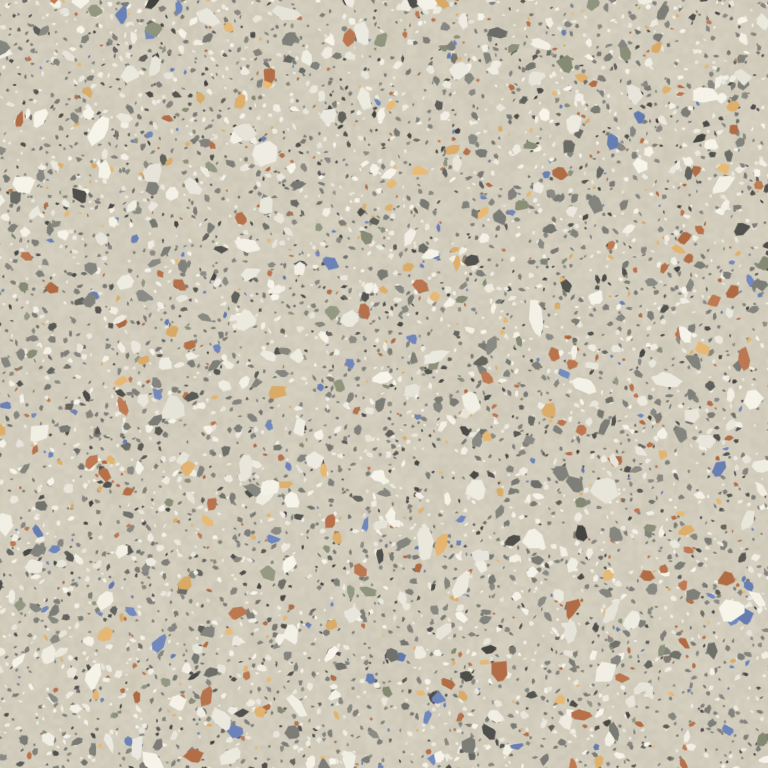
Reproduce this texture procedurally as a Shadertoy shader.

```glsl
// Terrazzo: pale stone ground scattered with white, grey and coloured angular chips.

const float TAU = 6.2831853;

const vec3 GROUND   = vec3(0.822, 0.800, 0.738);
const vec3 WHITE    = vec3(0.935, 0.925, 0.885);
const vec3 GREY     = vec3(0.510, 0.515, 0.490);
const vec3 CHARCOAL = vec3(0.290, 0.290, 0.275);
const vec3 SAGE     = vec3(0.550, 0.570, 0.480);
const vec3 RUST     = vec3(0.720, 0.450, 0.300);
const vec3 OCHRE    = vec3(0.880, 0.700, 0.430);
const vec3 BLUE     = vec3(0.420, 0.510, 0.720);

float hash(vec2 p, float seed) {
    vec3 q = fract(vec3(p.xyx + seed * 17.31) * vec3(0.1031, 0.1030, 0.0973));
    q += dot(q, q.yzx + 33.33);
    return fract((q.x + q.y) * q.z);
}

float valueNoise(vec2 p, float seed) {
    vec2 i = floor(p), f = fract(p);
    f = f * f * (3.0 - 2.0 * f);
    float low  = mix(hash(i, seed), hash(i + vec2(1, 0), seed), f.x);
    float high = mix(hash(i + vec2(0, 1), seed), hash(i + vec2(1, 1), seed), f.x);
    return mix(low, high, f.y);
}

// Irregular convex polygon: the farthest of seven jittered half planes
float chipDistance(vec2 p, float radius, vec2 id, float seed) {
    float turn = TAU * hash(id, seed + 0.3);
    float c = cos(turn), s = sin(turn);
    p = mat2(c, -s, s, c) * p;
    float stretch = mix(0.70, 1.0, hash(id, seed + 0.6));
    p *= vec2(stretch, 1.0 / stretch);
    float d = -1.0;
    for (int k = 0; k < 7; k++) {
        float side = float(k);
        float angle = TAU / 7.0 * (side + 0.8 * hash(id, seed + 1.1 + side));
        float reach = radius * mix(0.72, 1.12, hash(id, seed + 9.4 + side));
        d = max(d, dot(p, vec2(cos(angle), sin(angle))) - reach);
    }
    return d;
}

// Picks white, then a coloured mineral, and otherwise a grey or charcoal
vec3 chipColor(vec2 id, float seed, float whiteShare, float colorShare) {
    float pick = hash(id, seed + 20.2);
    float kind = hash(id, seed + 21.7);
    vec3 color = mix(GREY, CHARCOAL, smoothstep(0.55, 1.0, kind));
    if (pick < whiteShare) {
        color = WHITE;
    } else if (pick < whiteShare + colorShare) {
        color = kind < 0.36 ? RUST : kind < 0.62 ? OCHRE : kind < 0.81 ? BLUE : SAGE;
    }
    return color + 0.07 * (hash(id, seed + 23.9) - 0.5);
}

// Paints one size class of chips, jittered on a grid of the given cell count
vec3 addChips(vec3 under, vec2 uv, float cells, float density, vec2 radii,
              float whiteShare, float colorShare, float seed, float blur) {
    vec2 home = floor(uv * cells);
    for (int y = -1; y <= 1; y++) {
        for (int x = -1; x <= 1; x++) {
            vec2 id = home + vec2(x, y);
            if (hash(id, seed) > density) continue;
            vec2 jitter = vec2(hash(id, seed + 30.1), hash(id, seed + 31.8));
            float size = hash(id, seed + 33.5);
            float radius = mix(radii.x, radii.y, size * size);
            float d = chipDistance(uv - (id + jitter) / cells, radius, id, seed);
            float cover = 1.0 - smoothstep(-blur, blur, d);
            under = mix(under, chipColor(id, seed, whiteShare, colorShare), cover);
        }
    }
    return under;
}

void mainImage(out vec4 fragColor, in vec2 fragCoord) {
    vec2 uv = fragCoord / iResolution.y;
    float blur = max(0.0013, 0.75 / iResolution.y);

    // Ground with faint mottling
    float mottle = valueNoise(uv * 150.0, 2.0) + 0.6 * valueNoise(uv * 45.0, 5.0) - 0.8;
    vec3 color = GROUND + 0.030 * mottle;

    // Chips from dust up to the largest pieces
    color = addChips(color, uv, 100.0, 0.42, vec2(0.0015, 0.0033), 0.32, 0.12, 41.0, blur);
    color = addChips(color, uv, 55.0, 0.48, vec2(0.0032, 0.0065), 0.38, 0.14, 83.0, blur);
    color = addChips(color, uv, 30.0, 0.36, vec2(0.0065, 0.0105), 0.36, 0.36, 127.0, blur);
    color = addChips(color, uv, 16.0, 0.30, vec2(0.0105, 0.0160), 0.94, 0.05, 171.0, blur);

    fragColor = vec4(color, 1.0);
}
```
